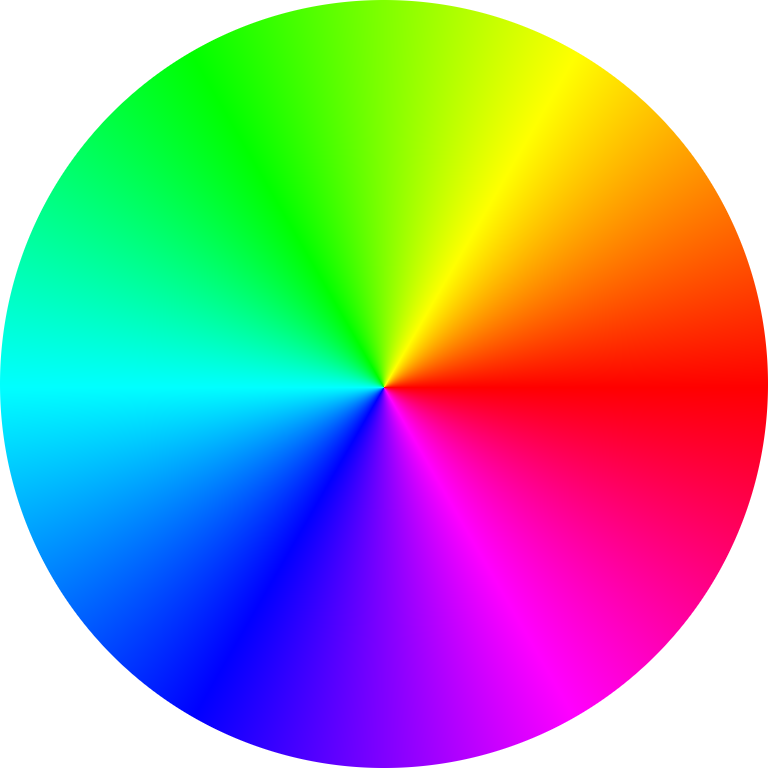
Give the GLSL for this background, as a WebGL 2 fragment shader.

```glsl
#version 300 es
precision highp float;

#define DISC_CENTER vec2(0.5, 0.5)
#define DISC_RADIUS 0.5
#define HUE_CENTER vec2(0.5, 0.4955)
#define PAPER_COLOR vec3(1.0)

uniform vec2 u_resolution;
out vec4 outColor;

const float TAU = 6.2831853;

// Fully saturated colour for a hue in turns: red, yellow, green, cyan, blue, magenta
vec3 hueToRgb(float hue) {
    vec3 ramp = abs(fract(hue + vec3(0.0, 2.0, 1.0) / 3.0) * 6.0 - 3.0);
    return clamp(ramp - 1.0, 0.0, 1.0);
}

void main() {
    // Square canvas units, centred when the canvas is not square
    float side = min(u_resolution.x, u_resolution.y);
    vec2 uv = (gl_FragCoord.xy - 0.5 * u_resolution) / side + 0.5;

    // Hue runs counter-clockwise from red on the right
    vec2 spoke = uv - HUE_CENTER;
    vec3 wheel = hueToRgb(atan(spoke.y, spoke.x) / TAU);

    // Disc with a one-pixel soft rim
    float rimDistance = length(uv - DISC_CENTER) - DISC_RADIUS;
    float coverage = clamp(0.5 - rimDistance * side, 0.0, 1.0);

    outColor = vec4(mix(PAPER_COLOR, wheel, coverage), 1.0);
}
```
